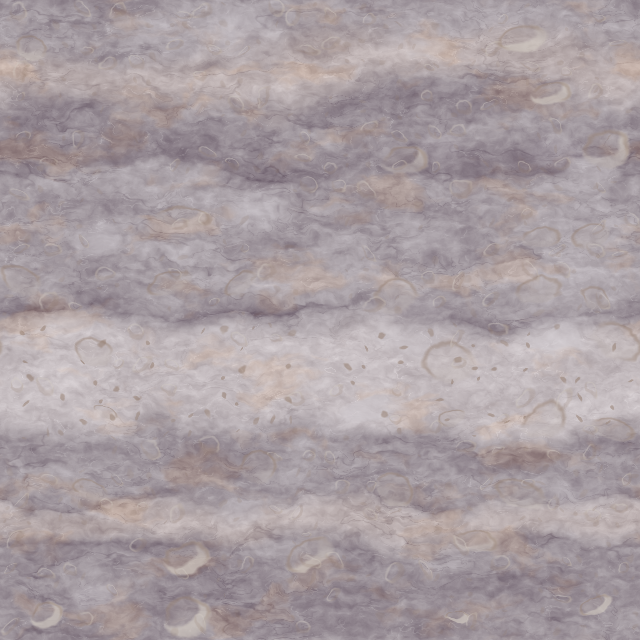
A three.js fragment shader for this texture:

```glsl
// Layered fossil marble: horizontal lilac, beige and pale strata with dark jagged
// seams, crinkled grain, shell rings, cream crescents and small brown specks.
// All noise and scatter grids wrap on whole periods, so the square tiles.
varying vec2 vUv;

float hash(vec2 cell, float seed) {
  vec3 q = fract(cell.xyx * vec3(0.1031, 0.1030, 0.0973) + seed * 0.137 + 0.1);
  q += dot(q, q.yzx + 33.33);
  return fract((q.x + q.y) * q.z);
}

float corner(vec2 cell, vec2 offset, vec2 period, vec2 f, float seed) {
  vec2 id = mod(cell + offset, period);
  vec2 slope = vec2(hash(id, seed), hash(id, seed + 3.7)) * 2.0 - 1.0;
  return dot(slope, f - offset);
}

// Gradient noise that wraps after a whole number of cells
float noise(vec2 uv, vec2 period, float seed) {
  vec2 p = uv * period;
  vec2 i = floor(p);
  vec2 f = p - i;
  vec2 w = f * f * f * (f * (f * 6.0 - 15.0) + 10.0);
  float low = mix(corner(i, vec2(0, 0), period, f, seed), corner(i, vec2(1, 0), period, f, seed), w.x);
  float high = mix(corner(i, vec2(0, 1), period, f, seed), corner(i, vec2(1, 1), period, f, seed), w.x);
  return mix(low, high, w.y);
}

float fbm(vec2 uv, vec2 period, float seed) {
  float sum = 0.0;
  float amp = 1.0;
  for (int k = 0; k < 4; k++) {
    sum += amp * noise(uv, period, seed + float(k));
    period *= 2.0;
    amp *= 0.55;
  }
  return sum;
}

// Signed vertical distance around the tile
float wrapDist(float y, float centre) {
  return fract(y - centre + 0.5) - 0.5;
}

float band(float y, float centre, float reach, float soft) {
  return 1.0 - smoothstep(reach - soft, reach + soft, abs(wrapDist(y, centre)));
}

// Dark line: crisp below, fading slowly above
float seam(float y, float centre, float fade) {
  float d = wrapDist(y, centre);
  return exp(-abs(d) / (d > 0.0 ? fade : fade * 0.25));
}

float thread(float n, float width) {
  return 1.0 - smoothstep(0.0, width, abs(n));
}

// Scattered ellipses: x = body, y = broken rim, z = crescent
vec3 shells(vec2 uv, vec2 grid, float size, float chance, float spread, float soft, float seed) {
  vec3 found = vec3(0.0);
  for (int j = -1; j <= 1; j++) {
    for (int i = -1; i <= 1; i++) {
      vec2 cell = floor(uv * grid) + vec2(float(i), float(j));
      vec2 id = mod(cell, grid);
      vec2 jitter = vec2(hash(id, seed), hash(id, seed + 1.3));
      vec2 d = uv - (cell + 0.25 + 0.5 * jitter) / grid;
      vec2 along = normalize(vec2(1.0, spread * (hash(id, seed + 2.1) - 0.5)));
      float aspect = mix(0.35, 0.85, hash(id, seed + 4.9));
      d = vec2(dot(d, along), dot(d, vec2(-along.y, along.x)) / aspect);
      d /= size * mix(0.45, 1.0, hash(id, seed + 5.3));
      float r = length(d);
      float body = 1.0 - smoothstep(1.0 - soft, 1.0 + soft, r);
      float opening = smoothstep(-0.7, 0.3, d.y + d.x * (jitter.x - 0.5) * 2.0);
      float rim = thread(r - 0.9, soft * 1.4) * opening;
      float hollow = smoothstep(0.85 - soft, 0.85 + soft, length(d - vec2(-0.25, 0.45)));
      float present = step(hash(id, seed + 7.7), chance);
      found = max(found, present * vec3(body, rim, body * hollow));
    }
  }
  return found;
}

vec3 stoneRamp(float tone) {
  vec3 plum = vec3(0.44, 0.385, 0.435);
  vec3 lilac = vec3(0.655, 0.622, 0.645);
  vec3 pale = vec3(0.84, 0.82, 0.84);
  return tone < 0.5 ? mix(plum, lilac, max(tone, 0.0) * 2.0) : mix(lilac, pale, min(tone, 1.1) * 2.0 - 1.0);
}

void main() {
  // Warped coordinates
  vec2 swirl = vec2(fbm(vUv, vec2(6, 11), 1.0), fbm(vUv, vec2(7, 10), 11.0));
  vec2 ripple = vec2(fbm(vUv, vec2(26, 30), 21.0), fbm(vUv, vec2(24, 32), 31.0));
  vec2 flow = vUv + swirl * vec2(0.05, 0.025) + ripple * 0.008;
  vec2 bent = vUv + swirl * 0.012 + ripple * 0.006;
  float y = vUv.y + 0.07 * fbm(vUv, vec2(3, 4), 41.0) + 0.018 * fbm(flow, vec2(12, 18), 51.0);

  // Strata
  float chalk = band(y, 0.41, 0.075, 0.025);
  float beige = band(y, 0.895, 0.035, 0.03) + band(y, 0.18, 0.028, 0.022);
  float mauve = band(y, 0.795, 0.06, 0.03) + band(y, 0.06, 0.065, 0.035);
  float dusk = band(y, 0.305, 0.025, 0.025);
  float tone = 0.51 + 0.27 * chalk + 0.13 * beige - 0.14 * mauve - 0.13 * dusk;

  // Clouds and crinkled grain
  float cloud = fbm(flow, vec2(5, 17), 61.0);
  float crinkle = fbm(flow, vec2(15, 36), 71.0);
  float grain = fbm(vUv + ripple * 0.01, vec2(54, 84), 81.0);
  float calm = 1.0 - 0.4 * chalk;
  tone += calm * (0.26 * cloud + 0.22 * crinkle) + 0.2 * grain;

  // Seams, wisps and hairlines
  float strength = 0.6 + 0.9 * fbm(vUv, vec2(4, 6), 91.0);
  float seams = seam(y, 0.51, 0.016) + seam(y, 0.735, 0.022) + 0.8 * seam(y, 0.215, 0.012) + 0.7 * seam(y, 0.135, 0.015);
  float wisps = thread(cloud, 0.06) * smoothstep(-0.15, 0.3, swirl.x);
  float hairs = thread(crinkle - 0.1, 0.07) * smoothstep(-0.1, 0.3, swirl.y);
  float glints = thread(crinkle + 0.2, 0.06) * smoothstep(0.0, 0.3, ripple.x);
  tone += 0.13 * glints - 0.34 * clamp(strength, 0.15, 1.0) * seams - calm * (0.15 * wisps + 0.12 * hairs);
  vec3 color = stoneRamp(tone);

  // Rusty and sandy stains
  float stain = smoothstep(0.05, 0.45, fbm(flow, vec2(8, 15), 101.0));
  color += vec3(0.03, 0.0, -0.035) * (stain + 0.6 * beige + 0.25 * chalk);

  // Fossils, pale lenses and specks
  vec3 cream = vec3(0.82, 0.79, 0.76);
  vec3 ochre = vec3(0.57, 0.48, 0.42);
  vec3 lens = shells(bent, vec2(4, 7), 0.06, 0.3, 0.6, 0.3, 111.0);
  vec3 large = shells(bent, vec2(9, 10), 0.042, 0.4, 1.2, 0.12, 121.0);
  vec3 small = shells(bent, vec2(20, 22), 0.018, 0.35, 3.0, 0.16, 131.0);
  vec3 speck = shells(bent, vec2(36, 36), 0.007, 0.3, 5.0, 0.35, 141.0);
  float shellBand = clamp(mauve + beige, 0.0, 1.0);
  color = mix(color, vec3(0.82, 0.8, 0.82), lens.x * (0.2 + 0.25 * chalk + 0.3 * cloud));
  color = mix(color, vec3(0.69, 0.64, 0.63), large.x * 0.22);
  color = mix(color, cream, large.z * mix(0.12, 0.65, shellBand));
  color = mix(color, ochre, large.y * 0.38);
  color = mix(color, cream, small.y * 0.4);
  color = mix(color, ochre, small.z * 0.2);
  color = mix(color, ochre, speck.x * mix(0.18, 0.5, chalk));
  gl_FragColor = vec4(clamp(color, 0.0, 1.0), 1.0);
}
```
